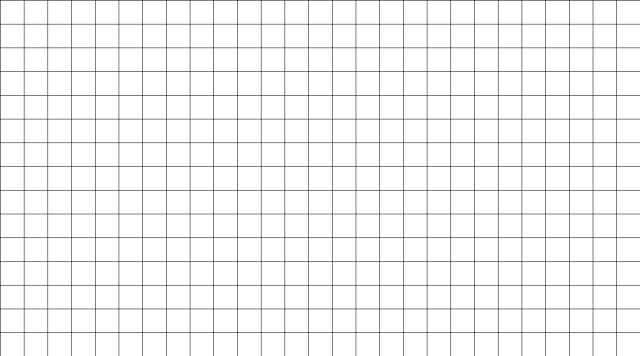
Reproduce this pattern procedurally as a Shadertoy shader.

```glsl
// Plain square grid: thin black rules on white paper, 27 cells across and 15 down.
// Each rule is box-filtered over the pixel footprint, so hairlines stay even at any
// size; whole cell counts and wrapped distances make the sheet tile seamlessly.

const vec2  CELLS       = vec2(27.0, 15.0);  // repeats across and down
const float LINE_WIDTH  = 0.0213;            // rule width, in cells
const float LINE_INSET  = 0.0176;            // rule centre from the left / top cell edge
const vec3  PAPER_COLOR = vec3(1.0);
const vec3  INK_COLOR   = vec3(0.0);

// Share of the pixel covered by the nearest vertical (x) and horizontal (y) rule.
vec2 ruleCoverage(vec2 cellPos, vec2 pixelSize) {
    vec2 center = vec2(LINE_INSET, -LINE_INSET);
    vec2 dist = abs(fract(cellPos - center + 0.5) - 0.5);
    vec2 overlap = 0.5 * (LINE_WIDTH + pixelSize) - dist;
    return clamp(overlap, vec2(0.0), min(vec2(LINE_WIDTH), pixelSize)) / pixelSize;
}

void mainImage(out vec4 fragColor, in vec2 fragCoord) {
    // Canvas to cell units
    vec2 pixelSize = CELLS / iResolution.xy;
    vec2 coverage = ruleCoverage(fragCoord * pixelSize, pixelSize);

    // Union of both rule directions
    float ink = 1.0 - (1.0 - coverage.x) * (1.0 - coverage.y);
    fragColor = vec4(mix(PAPER_COLOR, INK_COLOR, ink), 1.0);
}
```
